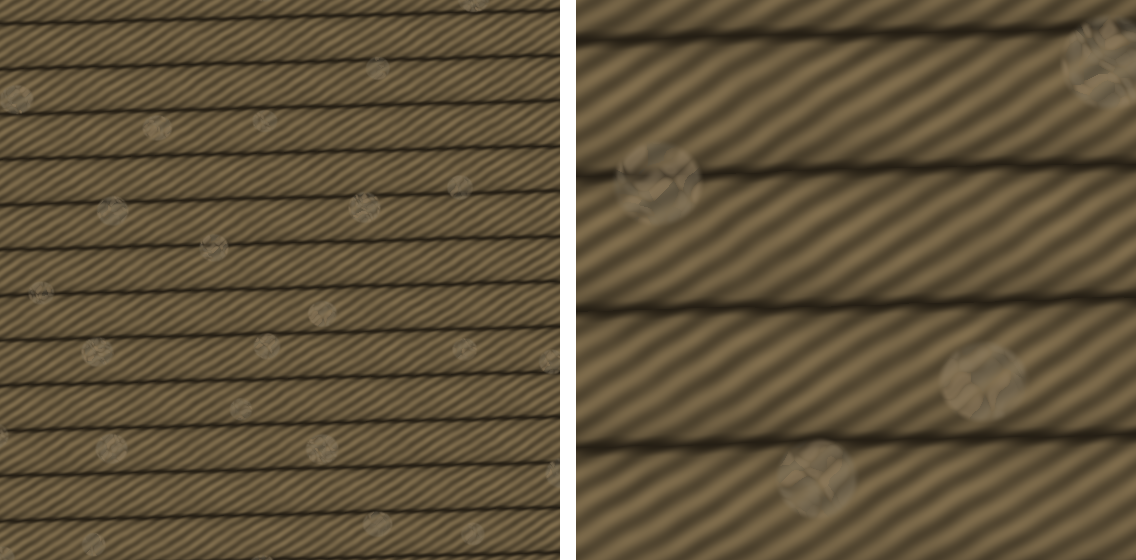
Left, the full canvas; right, a detail of the centre.
Reproduce this texture procedurally as a WebGL 1 fragment shader.

```glsl
precision highp float;
uniform vec2 u_resolution;

#define ROWS 12.39
#define ROW_PHASE 0.142
#define TILT 0.0247
#define STRANDS 31.0
#define TWIST 2.0
#define SEAM_WIDTH 0.0072
#define SPOT_GRID 5.0
#define SPOT_SHARE 0.86
#define FLECK_SCALE 110.0

const vec3 SEAM_COLOR = vec3(0.145, 0.12, 0.08);
const vec3 SHADOW_COLOR = vec3(0.20, 0.17, 0.115);
const vec3 LIGHT_COLOR = vec3(0.51, 0.435, 0.305);
const vec3 SCUFF_COLOR = vec3(0.54, 0.49, 0.40);

float hash(vec2 p) {
  return fract(sin(dot(p, vec2(127.1, 311.7))) * 4375.85);
}

vec2 hash2(vec2 p) {
  return vec2(hash(p), hash(p + 37.3));
}

// Cellular noise: x is the distance to the nearest point, y its random value
vec2 cellular(vec2 p) {
  vec2 cell = floor(p);
  vec2 nearest = vec2(8.0, 0.0);
  for (int j = -1; j <= 1; j++) {
    for (int i = -1; i <= 1; i++) {
      vec2 id = cell + vec2(float(i), float(j));
      float d = length(id + hash2(id) - p);
      if (d < nearest.x) nearest = vec2(d, hash(id + 71.9));
    }
  }
  return nearest;
}

// Slow unevenness from layered sines
float waver(vec2 p) {
  return 0.5 * sin(p.x * 23.0 + p.y * 31.0)
       + 0.3 * sin(p.x * 57.0 - p.y * 43.0 + 1.7)
       + 0.2 * sin(p.x * 111.0 + p.y * 87.0 + 4.1);
}

// Twisted cords lying side by side, parted by dark seams
vec3 cords(vec2 uv) {
  float v = (uv.y - TILT * uv.x) * ROWS + ROW_PHASE + 0.012 * waver(uv);
  float row = floor(v);
  float across = 2.0 * fract(v) - 1.0;

  // Strands run nearly straight and flatten a little at the cord edges
  float turn = uv.x * STRANDS - TWIST * (across + 0.08 * across * across * across)
             + hash(vec2(row, 5.0)) + 0.07 * waver(uv * 1.3 + row);
  float wave = sin(6.28318 * turn);
  float strand = 0.5 + 0.5 * wave * (0.85 + 0.15 * waver(uv * 1.7 + 3.0));

  float roundness = 1.0 - 0.5 * pow(across, 4.0) + 0.05 * across;
  float tone = roundness * (0.34 + 0.63 * strand) + 0.04 * waver(uv * 2.1);
  vec3 color = mix(SHADOW_COLOR, LIGHT_COLOR, clamp(tone, 0.0, 1.0));

  float seamDist = 0.5 * (1.0 - abs(across)) / ROWS + 0.0007 * wave;
  float seam = 1.0 - smoothstep(-0.001, SEAM_WIDTH, seamDist);
  return mix(color, SEAM_COLOR, seam);
}

// Scattered round scuffs: x is coverage, y a random value per scuff
vec2 scuffs(vec2 uv) {
  vec2 p = uv * SPOT_GRID + vec2(0.37, 0.43);
  vec2 id = floor(p);
  vec2 center = 0.17 + 0.66 * hash2(id + 3.0);
  float seed = hash(id + 19.0);
  float radius = mix(0.105, 0.15, seed);
  vec2 offset = fract(p) - center;
  offset.x *= mix(1.0, 0.85, hash(id + 53.0));
  float edge = 1.0 - smoothstep(radius * 0.82, radius, length(offset));
  return vec2(edge * step(hash(id + 91.0), SPOT_SHARE), seed);
}

void main() {
  vec2 uv = gl_FragCoord.xy / u_resolution;
  vec3 color = cords(uv);

  // Frayed flecks inside each scuff
  vec2 scuff = scuffs(uv);
  vec2 fleck = cellular(uv * FLECK_SCALE + 1.2 * waver(uv * 2.0));
  float fray = (1.0 - smoothstep(0.2, 0.8, fleck.x)) * fleck.y;
  vec3 tint = SCUFF_COLOR + (fleck.y - 0.5) * vec3(0.06, 0.0, -0.06);
  color = mix(color, tint, scuff.x * (0.26 + 0.5 * fray) * mix(0.8, 1.0, scuff.y));

  gl_FragColor = vec4(color, 1.0);
}
```
